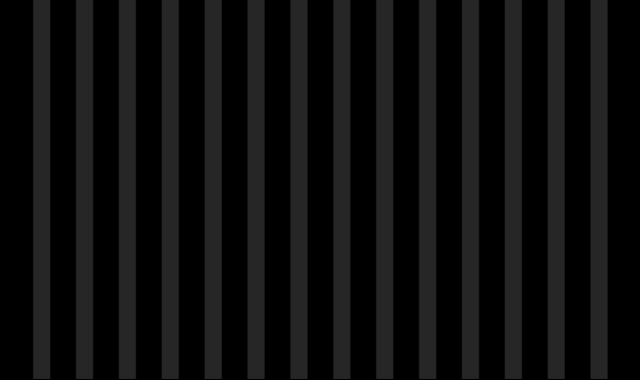
Reproduce this pattern procedurally as a Shadertoy shader.

```glsl
// Fourteen soft-edged charcoal vertical bars, evenly spaced on black.

const float BAR_COUNT  = 14.0;
const float BAR_PITCH  = 0.0670;   // centre to centre, in canvas widths
const float BAR_WIDTH  = 0.0267;   // in canvas widths
const float ROW_CENTER = 0.5006;   // middle of the row of bars
const float EDGE_BLUR  = 0.0030;   // width of the soft bar edge
const float FOOT_GAP   = 0.0030;   // dark sliver below the bars, in canvas heights
const vec3  BACKGROUND = vec3(0.0);
const vec3  BAR_COLOR  = vec3(0.149);

// Signed distance to the nearest bar of a finite, centred row
float barDistance(float x) {
    float lastIndex = BAR_COUNT - 1.0;
    float slot = (x - ROW_CENTER) / BAR_PITCH + 0.5 * lastIndex;
    float nearest = clamp(floor(slot + 0.5), 0.0, lastIndex);
    return abs(slot - nearest) * BAR_PITCH - 0.5 * BAR_WIDTH;
}

void mainImage(out vec4 fragColor, in vec2 fragCoord) {
    vec2 uv = fragCoord / iResolution.xy;
    vec2 pixel = 1.0 / iResolution.xy;

    // Bars with softened sides
    float halfBlur = 0.5 * max(EDGE_BLUR, pixel.x);
    float coverage = 1.0 - smoothstep(-halfBlur, halfBlur, barDistance(uv.x));

    // Bars stop just short of the lower border
    coverage *= smoothstep(-0.5 * pixel.y, 0.5 * pixel.y, uv.y - FOOT_GAP);

    fragColor = vec4(mix(BACKGROUND, BAR_COLOR, coverage), 1.0);
}
```
